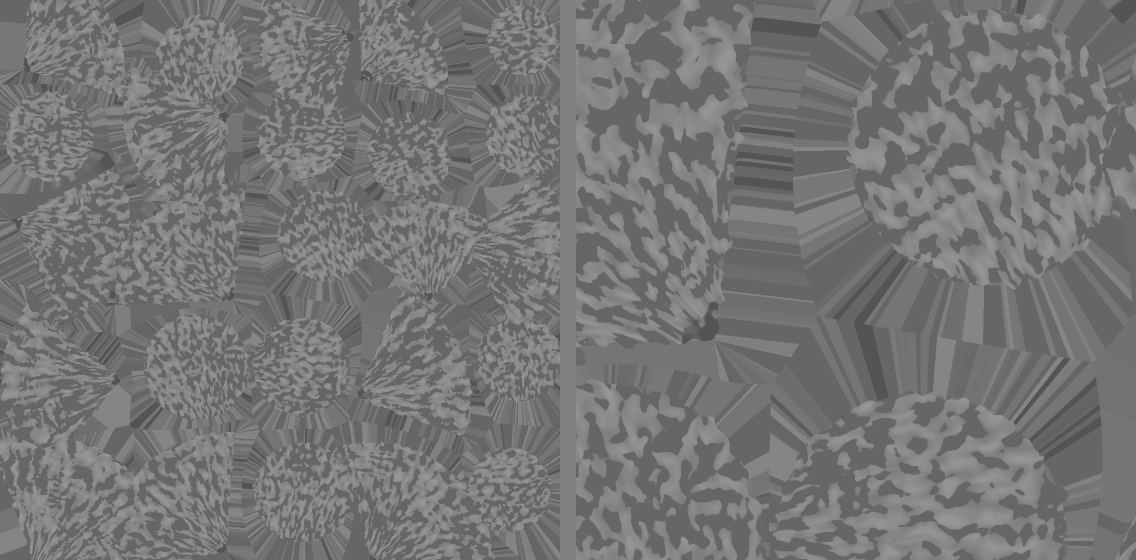
Left: the whole. Right: its middle third, enlarged.
Give the GLSL for this texture, as a Shadertoy shader.

```glsl
// Grey atlas of speckled fan and round leaves, with streaks fanning out between them.

const int GRID = 5;              // leaves per side
const float SIZE_TREND = 0.2;    // leaves shrink towards the upper right
const float FAN_SIZE = 0.96;     // fan radius per cell
const float DISC_SIZE = 0.40;    // disc radius per cell
const float SPECK_WIDTH = 0.0085;
const float SPECK_BIAS = 0.05;   // raises the share of light specks
const float PATCH_STRENGTH = 0.34;
const float EDGE_ROUGHNESS = 0.008;
const float FINE_STRIPES = 210.0;
const float WIDE_STRIPES = 62.0;
const float CORNER_SPREAD = 0.07;
const float SHADOW = 0.33, BASE = 0.40, MID = 0.46, LIGHT = 0.52, BRIGHT = 0.585;

struct Leaf {
    vec2 pos;      // point relative to the apex or centre
    vec2 edge;     // nearest point of the outline
    float dist;    // signed distance, negative inside
    float seed;
    bool fan;
};

vec2 hash2(vec2 p) {
    vec3 q = fract(vec3(p.xyx) * vec3(0.1031, 0.1030, 0.0973));
    q += dot(q, q.yzx + 33.33);
    return fract((q.xx + q.yz) * q.zy);
}

float cornerSlope(vec2 cell, vec2 offset) {
    float a = 6.2832 * hash2(cell).x;
    return dot(vec2(cos(a), sin(a)), offset);
}

float gradientNoise(vec2 p) {
    vec2 i = floor(p), f = p - i;
    vec2 u = f * f * f * (f * (f * 6.0 - 15.0) + 10.0);
    vec2 x = vec2(1.0, 0.0), y = vec2(0.0, 1.0);
    return mix(mix(cornerSlope(i, f), cornerSlope(i + x, f - x), u.x),
               mix(cornerSlope(i + y, f - y), cornerSlope(i + 1.0, f - 1.0), u.x), u.y);
}

// Nearest outline point of a disc, or of a sector opening along +y
vec2 nearestEdge(vec2 p, float radius, float halfAngle, bool fan, out float dist) {
    vec2 arc = radius * p / max(length(p), 1e-5);
    dist = length(p) - radius;
    if (!fan) return arc;
    float side = p.x < 0.0 ? -1.0 : 1.0;
    vec2 ray = vec2(side * sin(halfAngle), cos(halfAngle));
    vec2 rim = ray * clamp(dot(p, ray), 0.0, radius);
    bool within = abs(p.x) * ray.y < p.y * abs(ray.x);
    bool useArc = within && distance(p, arc) < distance(p, rim);
    vec2 edge = useArc ? arc : rim;
    dist = distance(p, edge) * (within && dist < 0.0 ? -1.0 : 1.0);
    return edge;
}

// Leaf whose outline is closest, or deepest, at this point
Leaf findLeaf(vec2 uv) {
    Leaf best;
    best.dist = 1e3;
    for (int i = 0; i < GRID * GRID; i++) {
        vec2 cell = vec2(i % GRID, i / GRID);
        vec2 shape = hash2(cell + 17.0), turn = hash2(cell + 53.0);
        vec2 u = (cell + 0.5 + 0.3 * (hash2(cell + 91.0) - 0.5)) / float(GRID);
        vec2 centre = u * (1.0 + SIZE_TREND - SIZE_TREND * u);
        vec2 spacing = (1.0 + SIZE_TREND - 2.0 * SIZE_TREND * u) / float(GRID);
        float size = 0.5 * (spacing.x + spacing.y) * mix(0.9, 1.1, shape.y);
        bool fan = shape.x > 0.12 + 0.33 * (u.x + u.y);
        float radius = size * (fan ? FAN_SIZE : DISC_SIZE);
        float a = 4.2 * (turn.x - 0.5);
        vec2 p = mat2(cos(a), -sin(a), sin(a), cos(a)) * (uv - centre);
        if (fan) p.y += 0.6 * radius;
        float dist;
        vec2 edge = nearestEdge(p, radius, mix(0.7, 1.0, turn.y), fan, dist);
        if (dist < best.dist) best = Leaf(p, edge, dist, float(i) * 7.0 + 3.0, fan);
    }
    return best;
}

// Ragged specks drawn out along the veins
float leafTone(Leaf leaf) {
    vec2 p = leaf.pos, shift = vec2(leaf.seed, leaf.seed * 1.7);
    float pole = leaf.fan ? 0.03 : 0.25;
    float reach = leaf.fan ? 0.13 : 0.25;
    float stretch = leaf.fan ? mix(1.8, 4.5, hash2(shift).x) : 1.7;
    vec2 vein = vec2(atan(p.x, p.y + pole) * reach, length(p + vec2(0.0, pole)));
    vein += 0.005 * vec2(gradientNoise(p * 55.0 + shift), gradientNoise(p * 47.0 - shift));
    vec2 grain = vein / SPECK_WIDTH;
    float along = gradientNoise(grain * vec2(1.0, 1.0 / stretch) + shift);
    float across = gradientNoise(grain * vec2(0.25, 1.1) + shift + 40.0);
    float weave = smoothstep(0.12, 0.3, gradientNoise(p * 14.0 + shift + 9.0));
    float specks = mix(along, 0.6 * along + 0.7 * across, weave);
    specks += 0.3 * gradientNoise(grain * vec2(2.3, 1.5) + shift + 70.0);
    specks += PATCH_STRENGTH * gradientNoise(p * 11.0 + shift) + SPECK_BIAS;
    float mask = smoothstep(-0.025, 0.025, specks);
    float glow = 0.45 + 0.7 * specks + 0.7 * gradientNoise(grain * vec2(1.3, 0.6) - shift);
    float tone = mix(BASE, mix(MID, BRIGHT, clamp(glow, 0.0, 1.0)), mask);
    float stem = leaf.fan ? length(p) + 0.025 * gradientNoise(p * 110.0 + shift) : 1.0;
    return mix(SHADOW, tone, smoothstep(0.011, 0.017, stem));
}

// Flat wedges that carry the outline's tone outward
float streakTone(Leaf leaf) {
    vec2 q = leaf.edge, away = leaf.pos - q;
    float key = length(q) + length(q) * atan(q.x, q.y) + CORNER_SPREAD * atan(away.x, away.y);
    key += 0.006 * gradientNoise(vec2(key * 90.0, leaf.seed));
    vec2 wide = hash2(vec2(floor(key * WIDE_STRIPES) + 200.0, leaf.seed));
    vec2 fine = hash2(vec2(floor(key * FINE_STRIPES) + 900.0, leaf.seed));
    float pick = wide.y < 0.45 ? wide.x : fine.x;
    pick += 0.35 * gradientNoise(vec2(key * 13.0, leaf.seed + 0.5));
    float tone = mix(BASE, MID, smoothstep(0.42, 0.62, pick));
    tone = mix(tone, LIGHT, smoothstep(0.74, 0.92, pick));
    return mix(SHADOW, tone, smoothstep(0.0, 0.03, pick));
}

float atlasTone(vec2 uv) {
    Leaf leaf = findLeaf(uv);
    float rough = leaf.dist + EDGE_ROUGHNESS * gradientNoise(uv * 95.0);
    return rough < 0.0 ? leafTone(leaf) : streakTone(leaf);
}

void mainImage(out vec4 fragColor, in vec2 fragCoord) {
    // Four samples per pixel smooth every edge
    float tone = 0.0;
    for (int i = 0; i < 4; i++) {
        vec2 offset = 0.5 * vec2(i % 2, i / 2) - 0.25;
        tone += 0.25 * atlasTone((fragCoord + offset) / iResolution.xy);
    }
    fragColor = vec4(vec3(tone), 1.0);
}
```
